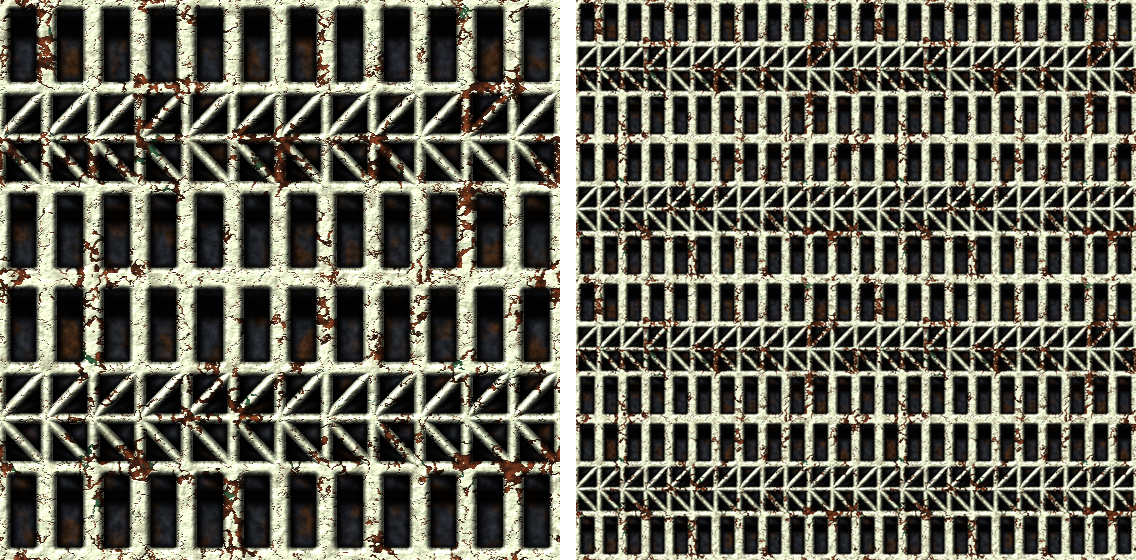
Left: one tile. Right: repeated 2 by 2.
Write a Shadertoy shader that draws this texture.

```glsl
const float COLUMNS = 12.0;    // cells across and down the canvas
const float BAND_PERIOD = 6.0; // cells per vertical repeat

const vec3 PAINT = vec3(0.88, 0.91, 0.77);
const vec3 STAIN = vec3(0.63, 0.62, 0.51);
const vec3 RUST_DARK = vec3(0.20, 0.10, 0.06);
const vec3 RUST_LIGHT = vec3(0.48, 0.23, 0.12);
const vec3 PATINA = vec3(0.18, 0.34, 0.23);
const vec3 FLOOR_STEEL = vec3(0.13, 0.14, 0.16);
const vec3 FLOOR_RUST = vec3(0.26, 0.14, 0.05);

vec2 gradientAt(vec2 cell, float period, float seed) {
    vec2 wrapped = mod(cell, period) + seed;
    float angle = 6.2832 * fract(sin(dot(wrapped, vec2(127.1, 311.7))) * 43758.5);
    return vec2(cos(angle), sin(angle));
}

float gradientNoise(vec2 p, float period, float seed) {
    vec2 i = floor(p), f = fract(p), o = vec2(0.0, 1.0);
    vec2 w = f * f * f * (f * (f * 6.0 - 15.0) + 10.0);
    float a = dot(gradientAt(i, period, seed), f);
    float b = dot(gradientAt(i + o.yx, period, seed), f - o.yx);
    float c = dot(gradientAt(i + o.xy, period, seed), f - o.xy);
    float d = dot(gradientAt(i + o.yy, period, seed), f - o.yy);
    return mix(mix(a, b, w.x), mix(c, d, w.x), w.y);
}

// Wrapping fractal noise; uv spans the canvas once
float fbm(vec2 uv, float period, int octaves, float seed) {
    float sum = 0.0, amplitude = 0.7;
    for (int i = 0; i < octaves; i++) {
        sum += amplitude * gradientNoise(uv * period, period, seed);
        period *= 2.0;
        amplitude *= 0.55;
        seed += 17.0;
    }
    return sum;
}

float roundedBox(vec2 p, vec2 halfSize, float radius) {
    vec2 q = abs(p) - halfSize + radius;
    return length(max(q, 0.0)) + min(max(q.x, q.y), 0.0) - radius;
}

// Positive on the bars, negative inside the openings
float barDistance(vec2 p) {
    float x = fract(p.x) - 0.5;
    float y = abs(mod(p.y - 0.03, BAND_PERIOD) - 0.5 * BAND_PERIOD);
    float slot = roundedBox(vec2(x, y - 1.99), vec2(0.28, 0.775), 0.05);
    float window = roundedBox(vec2(x, y - 0.51), vec2(0.37, 0.40), 0.03);
    float brace = abs(dot(vec2(x + 0.5, y), normalize(vec2(1.05, -1.0))));
    return min(slot, max(window, 0.115 - brace));
}

// Thin cracks that widen into flaked patches
float rustMask(vec2 uv) {
    float cluster = fbm(uv, 9.0, 3, 3.0);
    float crack = abs(fbm(uv, 28.0, 5, 41.0));
    float width = 0.012 + 0.34 * max(cluster + 0.02, 0.0);
    return 1.0 - smoothstep(width - 0.02, width + 0.02, crack);
}

float relief(vec2 uv) {
    float slope = 1.0 - clamp(barDistance(uv * COLUMNS) / 0.13, 0.0, 1.0);
    return 0.09 * (1.0 - slope * slope) + 0.035 * fbm(uv, 48.0, 4, 7.0)
         - 0.012 * rustMask(uv);
}

vec3 surfaceNormal(vec2 uv, float stepCells) {
    vec2 e = vec2(stepCells / COLUMNS, 0.0);
    float h = relief(uv);
    return normalize(vec3(h - relief(uv + e.xy), h - relief(uv + e.yx), stepCells));
}

// Recessed plate with the shadow cast by the bars above
vec3 floorColor(vec2 uv, float depth) {
    float tint = smoothstep(-0.05, 0.35, fbm(uv, 14.0, 4, 61.0));
    float grain = 1.0 + 0.9 * fbm(uv, 64.0, 3, 23.0);
    float caster = barDistance(uv * COLUMNS + vec2(-0.04, 0.60));
    float sun = 1.0 - smoothstep(-0.22, 0.08, caster);
    float occlusion = mix(0.3, 1.0, smoothstep(0.0, 0.15, depth));
    return mix(FLOOR_STEEL, FLOOR_RUST, 0.75 * tint) * grain * occlusion * mix(0.06, 1.0, sun);
}

vec3 barColor(vec2 uv, float d) {
    float rust = rustMask(uv);
    float stain = smoothstep(0.02, 0.35, fbm(uv, 24.0, 4, 83.0));
    float tone = smoothstep(-0.25, 0.3, fbm(uv, 56.0, 3, 29.0));
    float green = smoothstep(0.24, 0.36, fbm(uv, 16.0, 4, 97.0));
    vec3 corroded = mix(mix(RUST_DARK, RUST_LIGHT, tone), PATINA, green);
    vec3 albedo = mix(mix(PAINT, STAIN, 0.6 * stain), corroded, rust);

    vec3 light = normalize(vec3(-0.35, 0.55, 0.8));
    float diffuse = max(dot(surfaceNormal(uv, 0.02), light), 0.0);
    float gloss = 0.25 * (1.0 - rust) * smoothstep(0.85, 1.0, diffuse);
    float occlusion = mix(0.4, 1.0, smoothstep(0.0, 0.11, d));
    return albedo * (0.2 + 1.15 * diffuse) * occlusion + gloss;
}

void mainImage(out vec4 fragColor, in vec2 fragCoord) {
    vec2 uv = fragCoord / iResolution.xy;
    float d = barDistance(uv * COLUMNS);
    float pixel = COLUMNS / iResolution.y;
    float coverage = smoothstep(-0.7 * pixel, 0.7 * pixel, d);
    vec3 color = mix(floorColor(uv, -d), barColor(uv, d), coverage);
    fragColor = vec4(clamp(color, 0.0, 1.0), 1.0);
}
```
